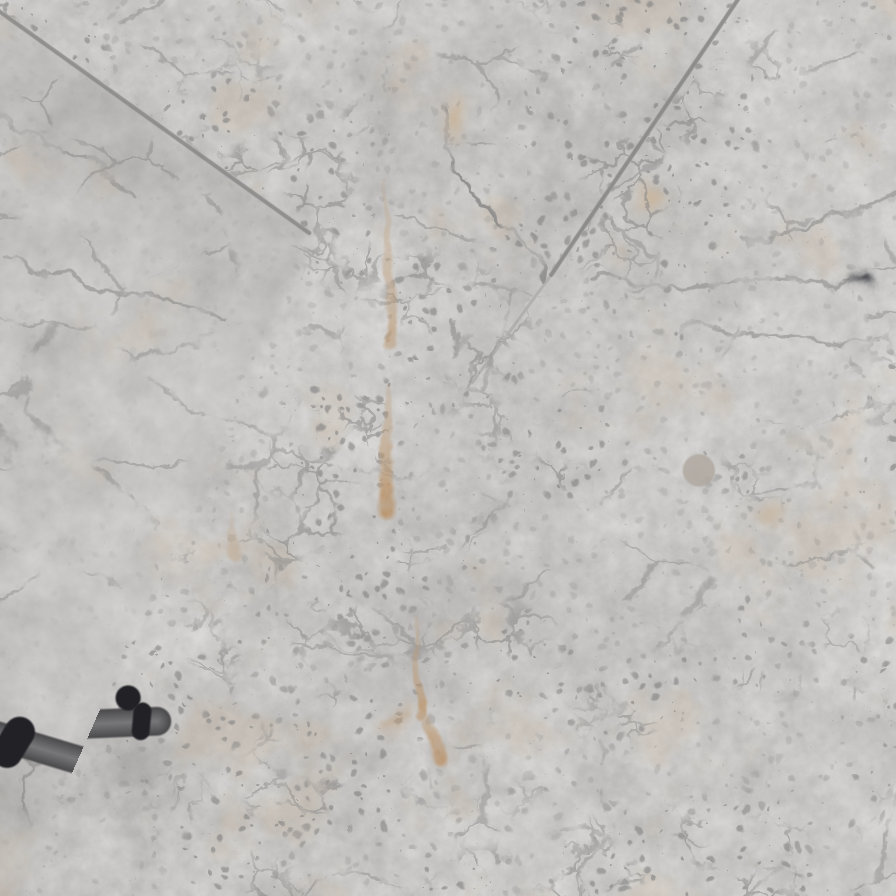
This texture is drawn by a Shadertoy shader. Its source:

```glsl
// Pale weathered stone slabs with seams, cracks, specks, rust streaks and dark clamps.
const vec3 LIGHT_STONE = vec3(0.835, 0.832, 0.825);
const vec3 DARK_STONE = vec3(0.705, 0.697, 0.688);
const vec3 CRACK_GREY = vec3(0.50);
const vec3 RUST = vec3(0.73, 0.58, 0.42);
const vec3 TAN = vec3(0.79, 0.71, 0.61);
const vec3 METAL = vec3(0.39, 0.39, 0.40);
const vec3 RUBBER = vec3(0.13, 0.13, 0.15);
const float EDGE = 0.0018;
const float SPECK_GRID = 75.0, VEIN_GRID = 9.0, FLAKE_GRID = 27.0;

// Start and end points of long veins
const vec4 VEINS[9] = vec4[9](
    vec4(0.488, 0.885, 0.508, 0.81), vec4(0.508, 0.81, 0.56, 0.746),
    vec4(0.56, 0.746, 0.613, 0.695), vec4(0.0, 0.865, 0.15, 0.785),
    vec4(0.0, 0.71, 0.26, 0.645), vec4(0.66, 0.685, 0.95, 0.685),
    vec4(0.76, 0.635, 0.98, 0.615), vec4(0.83, 0.73, 1.0, 0.78),
    vec4(0.505, 0.64, 0.512, 0.605));

// Rust streaks: top and bottom points, then width and strength
const vec4 STREAKS[5] = vec4[5](
    vec4(0.431, 0.80, 0.437, 0.62), vec4(0.434, 0.57, 0.431, 0.43),
    vec4(0.462, 0.31, 0.469, 0.20), vec4(0.465, 0.22, 0.491, 0.155),
    vec4(0.257, 0.43, 0.262, 0.38));
const vec2 STREAK_LOOK[5] = vec2[5](vec2(0.010, 0.65), vec2(0.014, 1.0),
    vec2(0.009, 0.9), vec2(0.012, 1.0), vec2(0.009, 0.4));

vec2 hash2(vec2 p) {
    vec3 q = fract(p.xyx * vec3(0.1031, 0.1030, 0.0973));
    q += dot(q, q.yzx + 33.33);
    return fract((q.xx + q.yz) * q.zy);
}

float valueNoise(vec2 p) {
    vec2 i = floor(p), f = fract(p);
    f = f * f * (3.0 - 2.0 * f);
    return mix(mix(hash2(i).x, hash2(i + vec2(1, 0)).x, f.x),
               mix(hash2(i + vec2(0, 1)).x, hash2(i + 1.0).x, f.x), f.y);
}

float fbm(vec2 p) {
    float sum = 0.0, amp = 0.48;
    for (int i = 0; i < 5; i++) {
        sum += amp * valueNoise(p);
        p = mat2(1.6, 1.2, -1.2, 1.6) * p + 7.3;
        amp *= 0.55;
    }
    return sum;
}

// Nearest distance, second distance, random value of the nearest cell
vec3 cellular(vec2 p) {
    vec3 best = vec3(9.0, 9.0, 0.0);
    for (int k = 0; k < 9; k++) {
        vec2 c = floor(p) + vec2(k % 3 - 1, k / 3 - 1);
        float d = length(c + hash2(c) - p);
        if (d < best.x) best = vec3(d, best.x, hash2(c + 51.7).y);
        else best.y = min(best.y, d);
    }
    return best;
}

float segment(vec2 p, vec4 s) {
    vec2 ab = s.zw - s.xy, ap = p - s.xy;
    return length(ap - ab * clamp(dot(ap, ab) / dot(ab, ab), 0.0, 1.0));
}

float fill(float d) { return 1.0 - smoothstep(-EDGE, EDGE, d); }
float line(float d, float width) { return 1.0 - smoothstep(0.3 * width, width, d); }
float blob(vec2 p, float x, float y, float w, float h) {
    vec2 q = (p - vec2(x, y)) / vec2(w, h);
    return exp(-dot(q, q));
}

void mainImage(out vec4 fragColor, in vec2 fragCoord) {
    vec2 p = fragCoord / iResolution.y;
    vec2 warp = vec2(fbm(p * 28.0), fbm(p * 28.0 + 19.0)) - 0.5;
    vec2 rough = p + 0.035 * warp;

    // Slab regions and mottled stone
    float joint = p.x - 0.02 - 0.44 * p.y;
    float belowSeam = 0.987 - 0.716 * p.x - p.y;
    float slab = smoothstep(0.012, -0.012, joint + 0.03 * warp.x) * fill(-belowSeam);
    float mottle = fbm(p * 26.0), grain = fbm(p * 85.0);
    float tone = 0.59 + 0.65 * (fbm(p * 7.0 + 3.0) - 0.5) + 0.75 * (mottle - 0.5);
    tone += mix(0.65, 0.35, slab) * (grain - 0.5) + 0.13 * smoothstep(0.55, 0.95, p.x);
    tone -= slab * (0.06 + 0.26 * smoothstep(0.45, 0.0, belowSeam));
    vec3 col = mix(DARK_STONE, LIGHT_STONE, clamp(tone, -0.2, 1.1));

    // Warm patches
    float warm = 0.25 * smoothstep(0.60, 0.78, fbm(p * 11.0 + 40.0));
    warm += 0.8 * blob(rough, 0.502, 0.875, 0.014, 0.02);
    warm += 0.8 * blob(rough, 0.722, 0.78, 0.015, 0.013);
    warm += 0.6 * blob(rough, 0.868, 0.42, 0.018, 0.015);
    col = mix(col, TAN, min(warm, 1.0));

    // Broken cracks, specks and long veins
    float patches = smoothstep(0.42, 0.62, fbm(p * 8.0 + 11.0));
    float broken = smoothstep(0.50, 0.66, fbm(p * 17.0 + 5.0));
    vec3 vein = cellular(rough * VEIN_GRID * vec2(0.8, 1.2));
    vec3 flake = cellular((p + 0.05 * warp) * FLAKE_GRID);
    vec3 speck = cellular((p + 0.02 * warp) * SPECK_GRID);
    float size = 0.42 * smoothstep(0.55, 1.0, speck.z);
    float dots = 1.0 - smoothstep(0.4 * size, size + 0.02, speck.x);
    float marks = 0.4 * broken * line(vein.y - vein.x, 0.045);
    marks = max(marks, 0.5 * broken * patches * (1.0 - slab) * line(flake.y - flake.x, 0.13));
    marks = max(marks, 0.6 * dots * mix(0.35, 1.0, patches) * (1.0 - 0.85 * slab));
    float fade = mix(0.35, 1.0, smoothstep(0.35, 0.6, mottle));
    for (int i = 0; i < 9; i++)
        marks = max(marks, (i < 3 ? 0.75 : 0.5) * fade * line(segment(rough, VEINS[i]), 0.0035));

    // Straight seams
    marks = max(marks, 0.75 * line(segment(p, vec4(-0.01, 0.994, 0.345, 0.74)), 0.0035));
    marks = max(marks, 0.8 * line(segment(p, vec4(0.83, 1.01, 0.615, 0.693)), 0.0035));
    marks = max(marks, 0.3 * line(segment(p, vec4(0.615, 0.693, 0.527, 0.573)), 0.0025));
    col = mix(col, CRACK_GREY, marks);

    // Rust streaks widen downwards
    float rust = 0.6 * blob(rough, 0.441, 0.195, 0.012, 0.016);
    for (int i = 0; i < 5; i++) {
        vec4 s = STREAKS[i];
        float t = clamp((s.y - p.y) / (s.y - s.w), 0.0, 1.0);
        float d = segment(p + 0.014 * warp, s);
        rust = max(rust, STREAK_LOOK[i].y * mix(0.25, 1.0, t) * line(d, STREAK_LOOK[i].x * mix(0.3, 1.0, t)));
    }
    col = mix(col, RUST, rust * (0.48 + 0.6 * grain));

    // Round plug and dark pit
    col = mix(col, vec3(0.69, 0.66, 0.63), 0.85 * fill(length(p - vec2(0.78, 0.475)) - 0.018));
    col = mix(col, RUBBER + 0.15, 0.9 * blob(rough, 0.964, 0.684, 0.013, 0.009));

    // Clamp shadows, rods and collars, cut at the joint
    col -= 0.08 * (blob(p, 0.15, 0.145, 0.045, 0.05) + blob(p, 0.01, 0.11, 0.05, 0.06));
    vec4 axis = joint > 0.0 ? vec4(0.08, 0.191, 0.175, 0.195) : vec4(-0.02, 0.184, 0.10, 0.148);
    float rod = segment(p, axis);
    col = mix(col, METAL * (1.2 - 30.0 * rod), fill(rod - 0.016));
    float collar = segment(p, vec4(0.157, 0.184, 0.159, 0.206)) - 0.010;
    collar = min(collar, length(p - vec2(0.143, 0.221)) - 0.014);
    collar = min(collar, segment(p, vec4(0.008, 0.16, 0.022, 0.183)) - 0.017);
    fragColor = vec4(mix(col, RUBBER, fill(collar)), 1.0);
}
```
